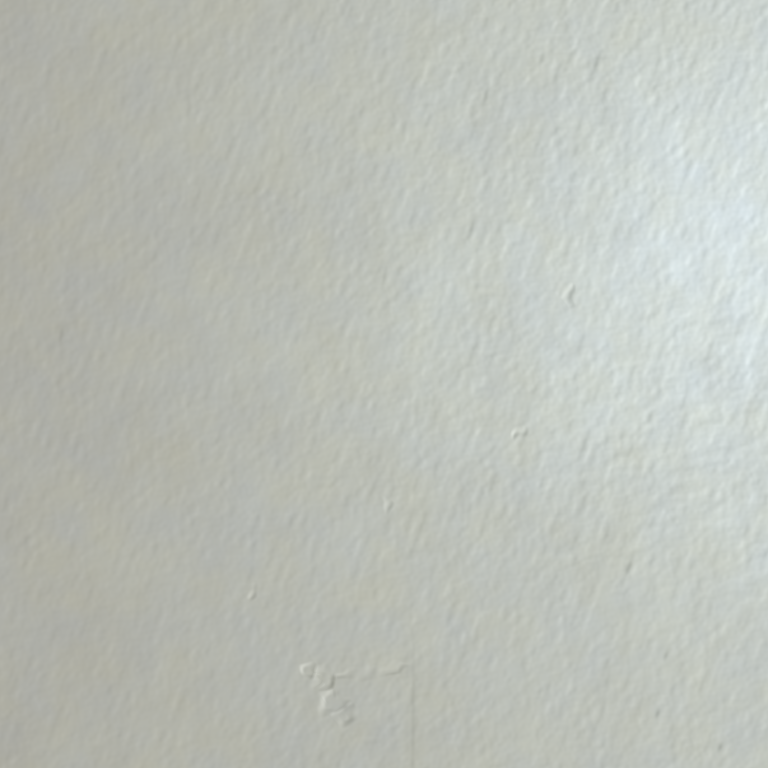
This texture is drawn by a WebGL 2 fragment shader. Its source:

```glsl
#version 300 es
precision highp float;

#define SHADE_COLOR vec3(0.668, 0.667, 0.632)
#define SHEEN_COLOR vec3(0.846, 0.886, 0.884)
#define SHEEN_CENTER vec2(1.0, 0.62)
#define GRAIN_SCALE vec2(118.0, 62.0)
#define GRAIN_TILT 0.36
#define RELIEF_DULL 0.036
#define RELIEF_GLOSSY 0.088
#define LIGHT_STEP vec2(-0.0019, 0.0011)
#define CHIP_COUNT 4
#define PIT_COUNT 9

uniform vec2 u_resolution;
out vec4 fragColor;

float hash(vec2 p) {
    vec3 q = fract(vec3(p.xyx) * 0.1031);
    q += dot(q, q.yzx + 33.33);
    return fract((q.x + q.y) * q.z);
}

vec2 hash2(float n) {
    return vec2(hash(vec2(n, 3.7)), hash(vec2(n, 19.3)));
}

float noise(vec2 p) {
    vec2 cell = floor(p), f = fract(p);
    f = f * f * f * (f * (f * 6.0 - 15.0) + 10.0);
    float low = mix(hash(cell), hash(cell + vec2(1, 0)), f.x);
    float high = mix(hash(cell + vec2(0, 1)), hash(cell + vec2(1, 1)), f.x);
    return mix(low, high, f.y);
}

float fbm(vec2 p) {
    float sum = 0.0, amp = 0.5;
    for (int i = 0; i < 4; i++) {
        sum += amp * noise(p);
        p = mat2(1.6, 1.2, -1.2, 1.6) * p + 7.1;
        amp *= 0.5;
    }
    return sum;
}

vec2 rotate(vec2 p, float angle) {
    float c = cos(angle), s = sin(angle);
    return vec2(c * p.x - s * p.y, s * p.x + c * p.y);
}

float segmentDistance(vec2 p, vec2 a, vec2 b) {
    vec2 ab = b - a;
    return length(p - a - ab * clamp(dot(p - a, ab) / dot(ab, ab), 0.0, 1.0));
}

// Raised paint: scattered chips, a lumpy run and a thin ridge
float lumps(vec2 p) {
    p += 0.012 * (vec2(noise(p * 70.0), noise(p * 70.0 + 37.0)) - 0.5);
    float height = 0.0;
    for (int i = 0; i < CHIP_COUNT; i++) {
        vec2 seed = hash2(float(i) + 41.0);
        vec2 d = rotate(p - seed * 0.9 - 0.05, 0.3) / vec2(0.7, 1.3);
        float radius = 0.008 + 0.005 * seed.y;
        height = max(height, 1.3 * (1.0 - smoothstep(0.1 * radius, radius, length(d))));
    }
    for (int i = 0; i < 7; i++) {
        float s = float(i) / 6.0;
        vec2 jitter = (hash2(float(i) + 70.0) - 0.5) * 0.016;
        vec2 center = mix(vec2(0.412, 0.135), vec2(0.44, 0.075), s) + jitter;
        float radius = 0.013 + 0.008 * hash(vec2(i, 5));
        height = max(height, 2.9 * (1.0 - smoothstep(0.3 * radius, radius, length(p - center))));
    }
    float ridge = segmentDistance(p, vec2(0.44, 0.118), vec2(0.525, 0.133));
    float wear = 0.4 + 1.2 * noise(p * 45.0);
    return max(height, wear * (1.0 - smoothstep(0.001, 0.009, ridge)));
}

// Plaster surface: tilted grain, finer tooth and sideways brush strokes
float surface(vec2 p) {
    float grain = noise(rotate(p, GRAIN_TILT) * GRAIN_SCALE);
    float tooth = noise(p * 165.0 + 11.0);
    float broad = fbm(p * 30.0);
    vec2 zone = (p - vec2(0.98, 0.42)) / vec2(0.26, 0.22);
    float strokes = noise(rotate(p, -0.06) * vec2(24.0, 85.0)) * exp(-dot(zone, zone));
    return 0.7 * grain + 0.32 * tooth + 1.1 * broad + 0.9 * strokes + lumps(p);
}

// Small dark scratches, mostly on the glossy side
float pits(vec2 p) {
    float dark = 0.0;
    for (int i = 0; i < PIT_COUNT; i++) {
        vec2 seed = hash2(float(i) + 13.0);
        vec2 d = rotate(p - vec2(sqrt(seed.x), seed.y), 0.1 + 0.4 * seed.x);
        vec2 size = vec2(0.003, 0.005 + 0.010 * seed.y);
        dark += (0.4 + 0.6 * seed.x) * exp(-dot(d / size, d / size));
    }
    return dark;
}

void main() {
    vec2 p = gl_FragCoord.xy / u_resolution;

    // Broad light with a soft sheen at the right, broken into patches
    vec2 d = p - SHEEN_CENTER;
    float glow = exp(-d.x * d.x / 0.21 - d.y * d.y / 0.11);
    float light = 0.05 + 0.49 * p.x + 0.42 * glow + 0.16 * (p.y - 0.5) * p.x;
    light += (fbm(p * vec2(9.0, 7.0)) - 0.47) * mix(0.10, 0.34, glow);
    light += (fbm(p * vec2(42.0, 26.0) + 5.0) - 0.47) * mix(0.07, 0.26, glow);
    light = clamp(light, -0.1, 1.1);
    vec3 color = mix(SHADE_COLOR, SHEEN_COLOR, light);
    color.b -= 0.04 * light * (1.0 - light);

    // Relief lit from the upper left
    float gloss = smoothstep(0.1, 0.95, p.x) * mix(0.45, 1.0, smoothstep(0.1, 0.5, p.y));
    float slope = surface(p - LIGHT_STEP) - surface(p + LIGHT_STEP);
    color += slope * mix(RELIEF_DULL, RELIEF_GLOSSY, gloss);

    // Scratches and one faint upright crease
    color -= 0.08 * pits(p);
    float crease = abs(p.x - 0.532 - 0.014 * (noise(vec2(p.y * 14.0, 2.0)) - 0.5));
    color -= 0.03 * exp(-crease * crease / 0.00001) * (1.0 - smoothstep(0.08, 0.24, p.y));

    // Faint warm and cool mottling
    float tint = fbm(p * 22.0 + 31.0) - 0.47;
    color += tint * vec3(0.018, 0.008, -0.030);

    fragColor = vec4(color, 1.0);
}
```
